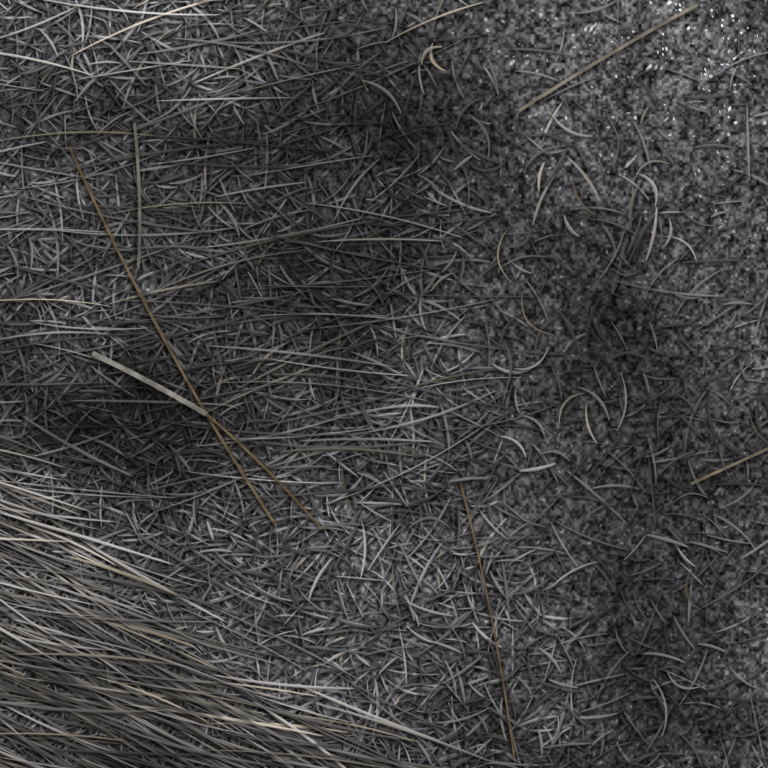
Give the GLSL for this texture, as a WebGL 1 fragment shader.

```glsl
precision highp float;
// Dry grass over charred soil: gritty dark ground on the right, a tangled
// mat of grey blades on the left and a combed bunch of straw at lower left.
// Each layer scatters bent, tapered blades with soft shadows on a rotated grid.
uniform vec2 u_resolution;

const float MAT = 0.0;
const float BUNCH = 1.0;
const float DRIFT = 2.0;
const float CURLS = 3.0;

vec4 hash4(vec2 p) {
  vec4 q = fract(p.xyxy * vec4(0.1031, 0.1030, 0.0973, 0.1099));
  q += dot(q, q.wzxy + 33.33);
  return fract((q.xxyz + q.yzzw) * q.zywx);
}

float noise(vec2 p) {
  vec2 i = floor(p), f = fract(p);
  f = f * f * (3.0 - 2.0 * f);
  return mix(mix(hash4(i).x, hash4(i + vec2(1, 0)).x, f.x),
             mix(hash4(i + vec2(0, 1)).x, hash4(i + vec2(1, 1)).x, f.x), f.y);
}

mat2 rotation(float a) {
  return mat2(cos(a), -sin(a), sin(a), cos(a));
}

float glow(vec2 p, vec2 center, vec2 size) {
  vec2 d = (p - center) / size;
  return exp(-dot(d, d));
}

// Share of blades that grow at a place, for each kind of layer
float cover(vec2 p, float kind) {
  float border = p.x - 0.77 + 0.33 * p.y + 0.16 * (noise(p * 7.0) - 0.5);
  float mat = 1.0 - smoothstep(-0.12, 0.14, border);
  if (kind == MAT) return 0.06 + 0.14 * (1.0 - p.y) + 0.78 * mat;
  if (kind == BUNCH) return 1.0 - smoothstep(0.3, 0.5, p.y + 0.75 * p.x);
  if (kind == DRIFT) return 0.4 * mat * smoothstep(0.25, 0.45, p.y);
  return (1.0 - mat) * smoothstep(0.5, 0.75, noise(p * 9.0 + 4.0));
}

// Soil with fine grit and pale ash specks
vec3 soil(vec2 p) {
  float ash = glow(p, vec2(0.93, 0.96), vec2(0.2, 0.22));
  float light = 0.17 + 0.06 * noise(p * 8.0) + 0.05 * ash;
  float grit = noise(p * 150.0) + noise(p * 300.0 + 7.0) - 1.0;
  light *= 1.0 + 0.95 * grit;
  vec2 g = p * 120.0 + 2.0 * noise(p * 40.0);
  vec4 h = hash4(floor(g) + 40.0);
  float radius = mix(0.08, 0.3, h.w * h.w);
  float speck = 1.0 - smoothstep(radius - 0.1, radius + 0.12, length(fract(g) - 0.35 - 0.3 * h.xy));
  light += speck * step(0.84 - 0.2 * ash, h.z) * (0.16 + 0.25 * ash * h.w);
  return light * vec3(1.0, 1.0, 1.02);
}

// Slow changes of light: hollows in the mat and burnt ground, lit straw
float broadLight(vec2 p) {
  float light = 0.66 + 0.46 * noise(p * 5.0 + 3.0) + 0.36 * noise(p * vec2(11.0, 16.0));
  light += 0.4 * glow(p, vec2(0.06, 0.24), vec2(0.22, 0.1));
  light += 0.25 * glow(p, vec2(0.95, 0.95), vec2(0.2, 0.2));
  light += 0.2 * glow(p, vec2(0.3, 0.95), vec2(0.25, 0.1));
  light -= 0.4 * glow(p, vec2(0.16, 0.46), vec2(0.25, 0.07));
  light -= 0.42 * glow(p, vec2(0.53, 0.82), vec2(0.09, 0.17));
  light -= 0.4 * glow(p, vec2(0.82, 0.48), vec2(0.1, 0.18));
  light -= 0.3 * glow(p, vec2(0.92, 0.08), vec2(0.1, 0.12));
  return max(light, 0.35);
}

void blades(inout vec3 col, vec2 p, float angle, vec2 cell, float spread,
            float bend, float width, float kind, float seed) {
  mat2 turn = rotation(angle);
  vec2 q = turn * p;
  for (int j = -1; j <= 1; j++) {
    for (int i = -1; i <= 1; i++) {
      vec2 id = floor(q / cell) + vec2(i, j);
      vec4 h = hash4(id + seed * 17.3);
      vec4 k = hash4(id + seed * 17.3 + 91.7);
      vec2 center = (id + h.xy) * cell;
      if (k.x > cover(center * turn, kind)) continue;
      vec2 d = rotation((h.z - 0.5) * spread) * (q - center);
      float halfLength = cell.x * mix(0.4, 0.95, h.w);
      float t = d.x / halfLength;
      d.y += (k.y - 0.5) * bend * halfLength * t * t;
      float w = width * mix(0.55, 1.2, k.z) * (1.0 - 0.6 * t * t);
      float ends = 1.0 - smoothstep(0.88, 1.0, abs(t));
      float shadow = ends * (1.0 - smoothstep(0.0, width * 3.2, abs(d.y + width)));
      float body = ends * (1.0 - smoothstep(w - 0.0013, w + 0.0013, abs(d.y)));
      // Most blades are weathered grey, some are still straw-coloured
      float straw = smoothstep(0.55, 1.0, h.z * 0.5 + k.y * 0.5);
      straw = kind == MAT ? straw * 0.5 : 0.25 + straw * 0.6;
      vec3 tint = mix(vec3(0.99, 0.99, 1.02), vec3(1.12, 1.02, 0.84), straw);
      float tone = mix(0.2, 0.5, k.w * mix(k.w, 1.0, 0.4));
      tone *= 0.95 + 0.16 * clamp(d.y / width, -1.0, 1.0);
      tone *= kind == MAT ? 1.0 : 1.15;
      col *= 1.0 - 0.32 * shadow;
      col = mix(col, tint * tone, body * 0.9);
    }
  }
}

// One long stalk from a to b, bowed sideways
void stalk(inout vec3 col, vec2 p, vec2 a, vec2 b, float bow, float w, vec3 tint) {
  vec2 along = b - a;
  float t = dot(p - a, along) / dot(along, along);
  vec2 side = normalize(vec2(-along.y, along.x));
  float y = dot(p - a, side) - bow * 4.0 * t * (1.0 - t);
  float ends = smoothstep(-0.01, 0.01, t) * (1.0 - smoothstep(0.98, 1.01, t));
  col *= 1.0 - 0.4 * ends * (1.0 - smoothstep(0.0, w * 4.0, abs(y + w)));
  float body = 1.0 - smoothstep(w - 0.0012, w + 0.0012, abs(y));
  col = mix(col, tint * (0.75 + 0.4 * noise(p * 90.0)), ends * body * 0.85);
}

void main() {
  vec2 p = gl_FragCoord.xy / u_resolution.y;
  vec3 col = soil(p);
  for (int i = 0; i < 13; i++) {
    float n = float(i);
    float size = mix(0.025, 0.065, fract(n * 0.618));
    blades(col, p, 0.1 + 0.6 * sin(n * 2.4), vec2(size), 2.5, 0.4, 0.0018, MAT, n + 1.0);
  }
  for (int i = 0; i < 3; i++) {
    float n = float(i);
    blades(col, p, 0.28 - 0.2 * n, vec2(0.15, 0.035), 0.4, 0.2, 0.0016, DRIFT, n + 20.0);
  }
  blades(col, p, 0.5, vec2(0.045), 3.6, 1.1, 0.0022, CURLS, 30.0);
  for (int i = 0; i < 9; i++) {
    float n = float(i);
    float angle = -0.6 + 0.45 * fract(n * 0.618);
    blades(col, p, angle, vec2(0.16, 0.03), 0.32, 0.15, 0.0019, BUNCH, n + 40.0);
  }
  col = (col * 1.12 + 0.008) * broadLight(p);
  vec3 straw = vec3(0.46, 0.39, 0.28), pale = vec3(0.6, 0.59, 0.55);
  stalk(col, p, vec2(0.09, 0.81), vec2(0.36, 0.315), -0.012, 0.0019, straw);
  stalk(col, p, vec2(0.27, 0.46), vec2(0.42, 0.31), 0.004, 0.0016, straw);
  stalk(col, p, vec2(0.12, 0.54), vec2(0.27, 0.46), 0.002, 0.0036, pale);
  stalk(col, p, vec2(0.175, 0.84), vec2(0.18, 0.65), 0.004, 0.0022, pale * 0.8);
  stalk(col, p, vec2(0.675, 0.855), vec2(0.91, 0.995), 0.003, 0.0024, mix(straw, pale, 0.7));
  stalk(col, p, vec2(0.6, 0.37), vec2(0.67, 0.01), 0.006, 0.0015, straw);
  stalk(col, p, vec2(0.9, 0.37), vec2(1.02, 0.425), 0.0, 0.002, mix(straw, pale, 0.5));
  gl_FragColor = vec4(col, 1.0);
}
```
